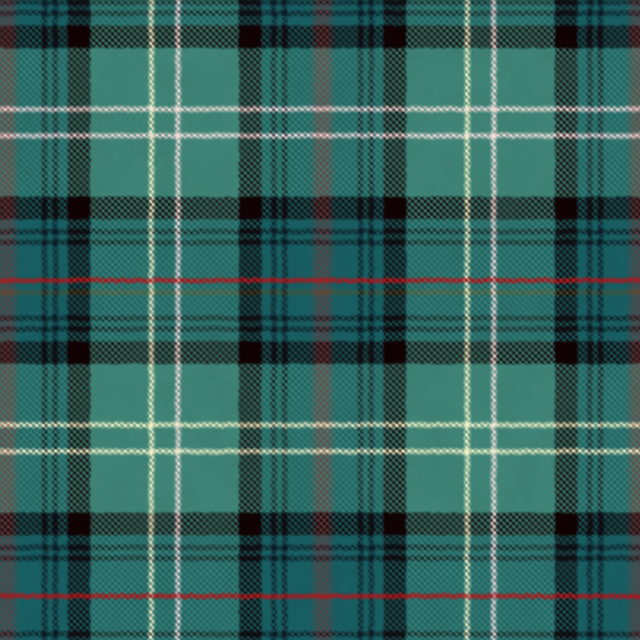
This pattern is drawn by a Shadertoy shader. Its source:

```glsl
// Woven tartan: green and teal checks with black bars, paired pale lines and red centre lines
#define PERIOD 0.4935             // one repeat, in canvas heights
#define CENTRE vec2(0.504, 0.562) // middle of a teal crossing
#define TWILL_COUNT 50.0          // twill dashes per repeat
#define TWILL_DEPTH 0.27
#define EDGE_SOFTNESS 0.0065
#define WEAR 0.06
#define GREEN vec3(0.242, 0.510, 0.456)
#define TEAL  vec3(0.090, 0.365, 0.380)
#define BLACK vec3(0.065, 0.008, 0.012)
#define NAVY  vec3(0.045, 0.085, 0.115)
#define RED   vec3(0.630, 0.110, 0.130)

const float TAU = 6.2831853;
const vec3 MUTED_RED = vec3(0.49, 0.22, 0.22);
const vec3 OLIVE = vec3(0.36, 0.30, 0.14);

float hash(vec2 p) {
    p = fract(p * vec2(0.1031, 0.1137));
    p += dot(p, p.yx + 33.3);
    return fract((p.x + p.y) * p.x * 7.3);
}

float noise(vec2 p) {
    vec2 i = floor(p), f = fract(p);
    f = f * f * (3.0 - 2.0 * f);
    return mix(mix(hash(i), hash(i + vec2(1, 0)), f.x),
               mix(hash(i + vec2(0, 1)), hash(i + vec2(1, 1)), f.x), f.y);
}

// Coverage of a soft-edged band
float band(float x, float middle, float halfWidth, float soft) {
    return 1.0 - smoothstep(halfWidth - soft, halfWidth + soft, abs(x - middle));
}

// Thread colour at signed offset t from the teal centre; alpha is the pale line coverage
vec4 sett(float t, float soft, vec3 paleColor) {
    float d = abs(t);
    vec3 color = mix(TEAL, GREEN, smoothstep(0.264 - soft, 0.264 + soft, d));
    color = mix(color, BLACK, band(d, 0.2285, 0.0355, soft));
    float narrow = band(d, 0.120, 0.0085, soft) + band(d, 0.154, 0.0085, soft);
    color = mix(color, NAVY, 0.92 * min(narrow, 1.0));
    float pale = band(d, 0.458, 0.0085, 1.2 * soft);
    return vec4(mix(color, paleColor, pale), pale);
}

void mainImage(out vec4 fragColor, in vec2 fragCoord) {
    vec2 uv = fragCoord / iResolution.y;
    vec2 q = (uv - CENTRE) / PERIOD;
    float pixel = 1.0 / (iResolution.y * PERIOD);
    float soft = max(EDGE_SOFTNESS, pixel);

    // Threads wander slightly along their length
    vec2 wander = vec2(noise(vec2(q.y * 60.0 + 70.0, q.x * 12.0 + 30.0)),
                       noise(vec2(q.x * 60.0 + 90.0, q.y * 12.0 + 50.0)));
    vec2 cell = floor(q + 0.5);
    vec2 t = q - cell + 0.005 * (wander - 0.5);

    // Pale lines alternate between cream and pinkish white
    vec3 cream = vec3(0.95, 0.95, 0.78);
    vec3 pink = vec3(0.96, 0.87, 0.86);
    float oddRow = mod(floor(q.y), 2.0);
    vec4 warp = sett(t.x, soft, mix(cream, pink, step(t.x, 0.0)));
    vec4 weft = sett(t.y, soft, mix(pink, cream, oddRow));

    // Broad muted red in the warp
    float warpRed = band(t.x, 0.0, 0.028, 2.5 * soft);
    warp.rgb = mix(warp.rgb, MUTED_RED, 0.8 * warpRed);

    // Thin bright red in the weft, with an olive thread on alternate repeats
    float weftRed = band(t.y, 0.0, 0.0085, soft);
    float olive = band(t.y, -0.038, 0.008, soft) * (1.0 - mod(cell.y, 2.0));
    weft.rgb = mix(weft.rgb, OLIVE, 0.8 * olive);
    weft.rgb = mix(weft.rgb, RED, weftRed);

    // Diagonal twill decides which thread lies on top
    vec2 phase = TAU * TWILL_COUNT * q;
    float twill = 0.65 * sin(phase.x + phase.y) + 0.45 * sin(phase.x - phase.y);
    float visible = 1.0 - smoothstep(0.3, 0.6, TWILL_COUNT * pixel);
    float depth = TWILL_DEPTH * visible * (0.6 + 0.8 * noise(q * 12.0 + 20.0));
    float prominence = 0.14 * (warp.a - weft.a) - 0.32 * weftRed;
    float warpOnTop = 0.5 + depth * twill + prominence;
    vec3 color = mix(weft.rgb, warp.rgb, clamp(warpOnTop, 0.0, 1.0));

    // Uneven dye
    float dye = 0.6 * noise(q * 14.0 + 40.0) + 0.4 * noise(q * 55.0 + 90.0);
    color *= 1.0 + WEAR * (dye - 0.5);

    fragColor = vec4(color, 1.0);
}
```
